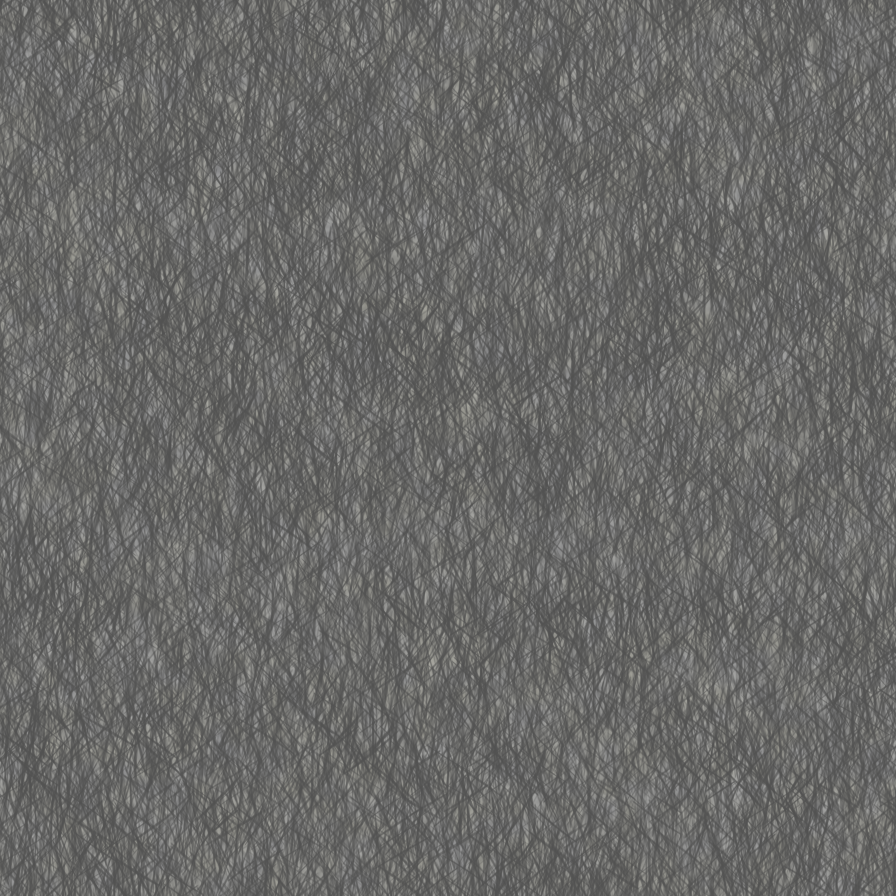
Reproduce this texture procedurally as a three.js fragment shader.

```glsl
// Matted dark fibres over a mottled pale grey ground.
// Each layer turns the plane to one steep direction and scatters thin, tapered,
// slightly bent, translucent strokes in long cells; the layers multiply up.
#define LAYERS 14
#define CELL vec2(0.010, 0.060)
#define HALF_LENGTH vec2(0.018, 0.043)
#define HALF_WIDTH vec2(0.0006, 0.0016)
#define OPACITY vec2(0.20, 0.72)
#define ANGLE_JITTER 0.30
#define BEND 2.4
#define SOFT_EDGE 0.0010
#define FIBRE_COLOR vec3(0.318, 0.318, 0.316)
#define GROUND_DARK vec3(0.490, 0.490, 0.485)
#define GROUND_LIGHT vec3(0.665, 0.665, 0.650)

varying vec2 vUv;

float hash(vec2 p) {
  return fract(sin(dot(p, vec2(12.9898, 78.233))) * 43758.5453);
}

vec4 hash4(vec2 p) {
  vec4 seeds = vec4(dot(p, vec2(12.99, 78.23)), dot(p, vec2(39.35, 11.14)),
                    dot(p, vec2(73.16, 52.24)), dot(p, vec2(26.65, 93.99)));
  return fract(sin(seeds) * 43758.5453);
}

float noise(vec2 p) {
  vec2 cell = floor(p);
  vec2 f = fract(p);
  f = f * f * (3.0 - 2.0 * f);
  float low = mix(hash(cell), hash(cell + vec2(1.0, 0.0)), f.x);
  float high = mix(hash(cell + vec2(0.0, 1.0)), hash(cell + vec2(1.0)), f.x);
  return mix(low, high, f.y);
}

vec2 rotate(vec2 p, float angle) {
  float c = cos(angle);
  float s = sin(angle);
  return vec2(c * p.x - s * p.y, s * p.x + c * p.y);
}

// Opacity at p of a single upright stroke centred on the origin
float fibre(vec2 p, vec4 rnd, vec2 seed) {
  vec4 shape = hash4(seed + 5.31);
  p = rotate(p, (rnd.z - 0.5) * ANGLE_JITTER);
  p.x += (rnd.w - 0.5) * BEND * p.y * p.y;
  float halfLength = mix(HALF_LENGTH.x, HALF_LENGTH.y, shape.x);
  float along = abs(p.y) / halfLength;
  float width = mix(HALF_WIDTH.x, HALF_WIDTH.y, shape.y * shape.y * 0.6 + shape.y * 0.4);
  width *= 1.0 - 0.5 * along * along;
  float side = 1.0 - smoothstep(width - SOFT_EDGE, width + SOFT_EDGE, abs(p.x));
  float ends = 1.0 - smoothstep(0.85, 1.0, along);
  return side * ends * mix(OPACITY.x, OPACITY.y, shape.z);
}

// Light let through by one layer of strokes
float layerLight(vec2 p, float layer, float density) {
  float light = 1.0;
  float column = floor(p.x / CELL.x);
  for (int i = -1; i <= 1; i++) {
    float x = column + float(i);
    float shift = hash(vec2(x, layer * 3.7));
    float row = floor(p.y / CELL.y + shift);
    for (int j = -1; j <= 1; j++) {
      float y = row + float(j);
      vec2 seed = vec2(x, y) + layer * vec2(3.71, 7.43);
      vec4 rnd = hash4(seed);
      vec2 centre = (vec2(x, y - shift) + rnd.xy) * CELL;
      light *= 1.0 - min(0.9, density * fibre(p - centre, rnd, seed));
    }
  }
  return light;
}

// Small patches of tone with fine grain
vec3 ground(vec2 p) {
  float patches = noise(p * vec2(90.0, 65.0));
  float grain = noise(p * 260.0 + 31.7);
  vec3 color = mix(GROUND_DARK, GROUND_LIGHT, patches * 0.6 + grain * 0.4);
  float warmth = noise(p * 48.0 + 9.3) - 0.4;
  return color + warmth * vec3(0.012, 0.008, -0.028);
}

void main() {
  float density = 0.85 + 0.30 * noise(vUv * 14.0 + 2.6);
  float light = 1.0;
  for (int k = 0; k < LAYERS; k++) {
    // Directions crowd around the vertical and thin out to the sides
    float layer = float(k) + 1.0;
    float lean = 2.0 * (layer - 0.5) / float(LAYERS) - 1.0;
    float angle = lean * (0.45 + 0.60 * lean * lean);
    light *= layerLight(rotate(vUv, angle), layer, density);
  }
  gl_FragColor = vec4(mix(FIBRE_COLOR, ground(vUv), light), 1.0);
}
```
